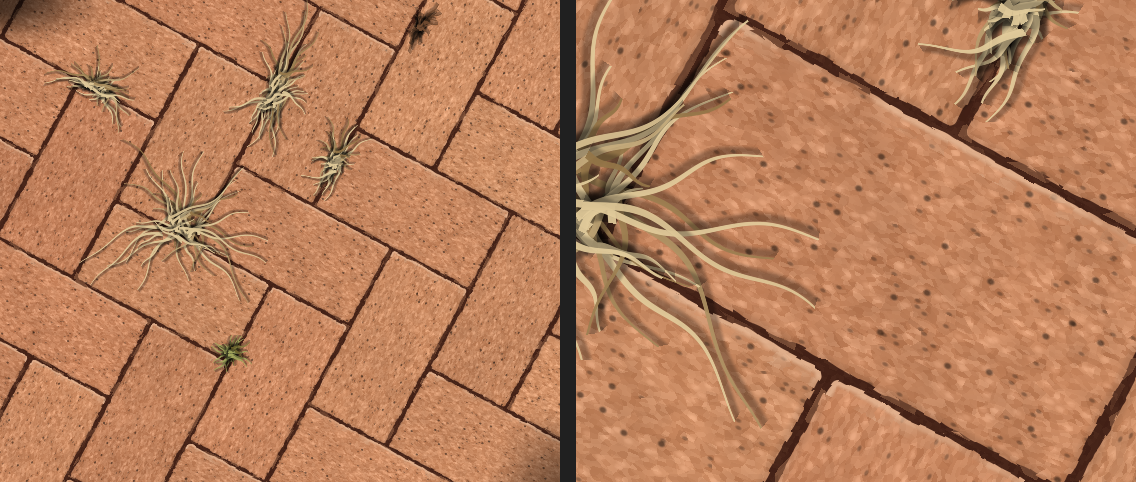
Left, the full canvas; right, a detail of the centre.
Reproduce this texture procedurally as a Shadertoy shader.

```glsl
// Sunlit terracotta herringbone paving, turned on the diagonal, with dry grass growing in the joints.
#define BRICK_WIDTH 0.184            // short side, in canvas heights
#define TILT 0.494                   // rotation of the bond, radians
#define BOND_ORIGIN vec2(0.489, 0.340)
#define JOINT vec2(0.025, 0.018)     // half joint across each axis, in brick widths
#define BLADES 58
#define CLAY_RED vec3(0.79, 0.52, 0.37)
#define CLAY_ORANGE vec3(0.845, 0.59, 0.42)
#define PALE_EDGE vec3(0.89, 0.72, 0.59)
#define JOINT_DARK vec3(0.25, 0.12, 0.08)
#define JOINT_DUST vec3(0.47, 0.30, 0.21)
#define STRAW vec3(0.89, 0.80, 0.61)
#define DRY_STEM vec3(0.58, 0.46, 0.28)

const int TUFTS = 6;
// Each tuft: centre, then reach along both bond axes, in brick widths
const vec4 tufts[TUFTS] = vec4[TUFTS](
    vec4(-0.19, 0.91, 1.05, 0.95), vec4(0.01, -0.96, 0.40, 1.05),
    vec4(-1.77, -0.02, 0.65, 0.28), vec4(0.97, -0.56, 0.32, 0.50),
    vec4(0.96, 1.90, 0.22, 0.24), vec4(1.10, -2.37, 0.14, 0.32));

float hash(vec2 p) {
    p = fract(p * vec2(0.1031, 0.1137));
    p += dot(p, p.yx + 33.33);
    return fract((p.x + p.y) * p.x * 37.0 + p.y * 91.7);
}

// Cellular noise: x = distance to the nearest point, y = random value of its cell
vec2 cellular(vec2 p) {
    vec2 cell = floor(p), nearest = vec2(9.0, 0.0);
    for (int y = -1; y <= 1; y++)
    for (int x = -1; x <= 1; x++) {
        vec2 id = cell + vec2(x, y);
        vec2 point = id + vec2(hash(id + 17.3), hash(id + 71.9));
        float d = length(p - point);
        if (d < nearest.x) nearest = vec2(d, hash(id + 5.1));
    }
    return nearest;
}

// Slow layered sines, about -1 to 1
float mottle(vec2 p) {
    return 0.5 * sin(p.x * 2.3 + 1.7 * sin(p.y * 1.9)) + 0.3 * sin(p.y * 5.1 + 2.0 * sin(p.x * 3.7))
         + 0.2 * sin(p.x * 11.0 + p.y * 8.0 + 2.0 * sin(p.y * 9.0));
}

vec3 paving(vec2 g, float px, float across) {
    // Herringbone: the diagonal index tells which half of which brick a cell is
    vec2 cell = floor(g);
    float part = mod(cell.x + cell.y, 4.0);
    bool lying = part < 2.0;
    vec2 start = cell - (lying ? vec2(part, 0.0) : vec2(0.0, part - 2.0));
    vec2 halfSize = lying ? vec2(1.0, 0.5) : vec2(0.5, 1.0);
    vec2 local = g - start;
    vec2 along = lying ? local : local.yx;
    float tone = hash(start + 40.0), tone2 = hash(start + 93.0);

    // Clay body: tone per brick, stretched grain, flecks and small pits
    vec2 seed = vec2(tone, tone2) * 60.0 + 20.0;
    vec2 coarse = cellular(along * vec2(17.0, 29.0) + seed);
    vec2 fine = cellular(along * vec2(34.0, 60.0) + seed.yx);
    vec2 spots = cellular(along * vec2(8.0, 10.0) + seed * 1.7);
    float cloud = mottle(along * 1.6 + seed);
    vec3 clay = mix(CLAY_RED, CLAY_ORANGE, clamp(0.25 + 0.45 * across + 0.6 * (tone - 0.5), 0.0, 1.0));
    clay *= 1.0 + 0.025 * cloud + 0.06 * (tone2 - 0.5);
    clay += (coarse.y - 0.5) * vec3(0.045, 0.05, 0.05) + (fine.y - 0.5) * vec3(0.09, 0.10, 0.10);
    clay += 0.06 * smoothstep(0.45, 0.1, coarse.x) * step(0.72, coarse.y);
    clay *= 1.0 - 0.26 * smoothstep(0.30, 0.08, coarse.x) * step(coarse.y, 0.13);
    clay *= 1.0 - 0.45 * smoothstep(0.16, 0.05, spots.x) * step(spots.y, 0.16);

    // Faint drag lines along some bricks
    float drag = abs(along.y - 0.15 - 0.7 * tone - 0.012 * sin(along.x * 2.5 + seed.x));
    clay += 0.07 * smoothstep(0.012 + px, 0.0, drag) * step(0.5, tone2) * smoothstep(-0.4, 0.5, cloud);

    // Chipped outline with rounded corners, pale lip on the lit edge
    vec2 inset = halfSize - abs(local - halfSize) - JOINT;
    float edge = 0.03 - length(max(0.03 - inset, 0.0));
    edge += 0.012 * (coarse.y - 0.5) + 0.006 * mottle(g * 6.0);
    float lip = smoothstep(0.035, 0.012, edge) * step(local.y, 0.09) * smoothstep(-0.9, 0.2, cloud);
    clay = mix(clay, PALE_EDGE, 0.75 * lip);
    clay *= 1.0 - 0.13 * smoothstep(0.05, 0.0, edge) * (1.0 - lip);
    vec3 joint = mix(JOINT_DARK, JOINT_DUST, 0.9 * smoothstep(0.65, 1.0, spots.y) + 0.2 * fine.y);
    return mix(joint, clay, smoothstep(-0.6 * px, 0.7 * px, edge));
}

// Curved tapering blades fanning from each tuft, each with a thin shadow
vec3 addGrass(vec3 color, vec2 g, float px) {
    for (int t = 0; t < TUFTS; t++) {
        vec2 center = tufts[t].xy, reach = tufts[t].zw;
        if (length((g - center) / reach) > 1.6) continue;
        for (int b = 0; b < BLADES; b++) {
            vec2 id = vec2(float(b) * 3.7 + 2.0, float(t) * 19.0 + 7.0);
            float r1 = hash(id), r2 = hash(id + 31.0), r3 = hash(id + 57.0), r4 = hash(id + 83.0);
            float angle = 6.2832 * (float(b) + r1) / float(BLADES);
            vec2 span = vec2(cos(angle), sin(angle)) * reach * mix(0.25, 1.05, r2 * r2);
            float len = length(span);
            vec2 dir = span / len;
            vec2 p = g - center - (vec2(r3, r4) - 0.5) * reach * 0.4;
            float s = dot(p, dir) / len;
            if (s < 0.0 || s > 1.0) continue;
            float side = dot(p, vec2(-dir.y, dir.x)) - len * ((r3 - 0.5) * s * s + 0.035 * sin(s * 9.0 + r4 * 6.0));
            float width = mix(0.016, 0.004, s);
            float shadow = smoothstep(width + 0.025, width, abs(side + 0.02));
            float blade = smoothstep(width + 0.6 * px, width - 0.6 * px, abs(side));
            vec3 stem = mix(DRY_STEM, STRAW, t == 5 ? 0.1 * r4 : smoothstep(0.0, 0.5, r4));
            if (t == 4) stem *= vec3(0.72, 0.82, 0.6);
            if (t == 5) stem *= vec3(0.75, 0.62, 0.65);
            color = mix(color * (1.0 - 0.28 * shadow), stem, 0.92 * blade);
        }
    }
    return color;
}

void mainImage(out vec4 fragColor, in vec2 fragCoord) {
    vec2 uv = vec2(fragCoord.x, iResolution.y - fragCoord.y) / iResolution.y;
    float aspect = iResolution.x / iResolution.y;
    vec2 axis = vec2(cos(TILT), sin(TILT)), rel = (uv - BOND_ORIGIN) / BRICK_WIDTH;
    vec2 g = vec2(dot(rel, axis), dot(rel, vec2(-axis.y, axis.x)));
    float px = 1.0 / (iResolution.y * BRICK_WIDTH);

    vec3 color = addGrass(paving(g, px, uv.x / aspect), g, px);

    // Soft shade in two opposite corners
    color *= mix(0.38, 1.0, smoothstep(0.02, 0.16, length(uv * vec2(0.65, 1.5))));
    color *= mix(0.62, 1.0, smoothstep(0.0, 0.17, length(uv - vec2(aspect, 1.0))));
    fragColor = vec4(clamp(color, 0.0, 1.0), 1.0);
}
```
